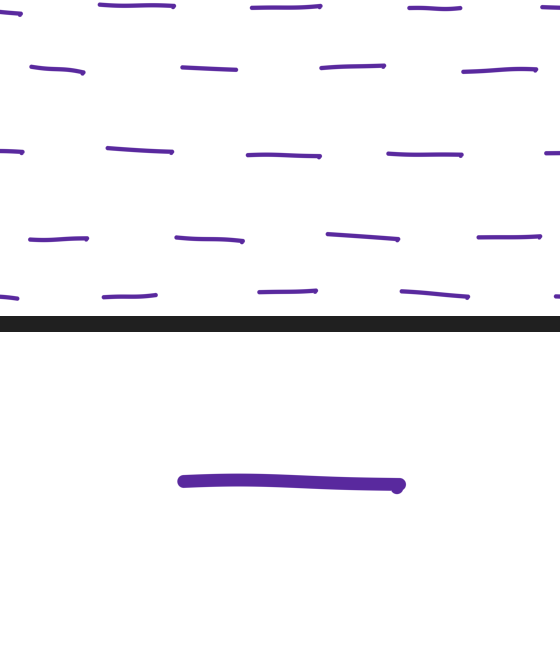
Top, the full canvas; bottom, a detail of the centre.
This pattern is drawn by a WebGL 2 fragment shader. Its source:

```glsl
#version 300 es
precision highp float;
// Staggered rows of short, hand-drawn purple dashes on white.

uniform vec2 u_resolution;
out vec4 fragColor;

const vec3 PAPER = vec3(1.0);
const vec3 INK = vec3(0.35, 0.16, 0.62);

// Lengths are fractions of the canvas height.
const int ROW_COUNT = 5;
const float ROW_HEIGHTS[ROW_COUNT] = float[ROW_COUNT](0.067, 0.250, 0.516, 0.780, 0.974);
const float SPACING = 0.470;
const float FIRST_CENTER = -0.046;
const float PEN_RADIUS = 0.0068;

float hash(vec2 p) {
    return fract(sin(dot(p, vec2(127.1, 311.7))) * 43758.5453);
}

// Random value in -1..1 for one property of a dash.
float vary(vec2 id, float property) {
    return 2.0 * hash(id + property * vec2(7.3, 3.9)) - 1.0;
}

// Height of the pen path; t runs from -1 to 1 along the dash.
float penPath(float t, float tilt, float bow, float wave) {
    return tilt * t + bow * (0.5 - t * t) + wave * sin(3.14159 * t);
}

// Distance to a round-capped wavy dash, with an optional hook at its right end.
float dashDistance(vec2 p, float halfLength, float tilt, float bow, float wave, float hook) {
    float t = clamp(p.x / halfLength, -1.0, 1.0);
    vec2 nearest = vec2(t * halfLength, penPath(t, tilt, bow, wave));
    vec2 tail = vec2(halfLength, penPath(1.0, tilt, bow, wave));
    vec2 hookCenter = tail + hook * PEN_RADIUS * vec2(-0.4, -0.5);
    return min(length(p - nearest), length(p - hookCenter)) - PEN_RADIUS;
}

// Distance to the closest dash of one row.
float rowDistance(vec2 p, float row, float height) {
    float start = FIRST_CENTER + 0.5 * SPACING * mod(row, 2.0);
    float column = floor((p.x - start) / SPACING + 0.5);
    vec2 id = vec2(column + 11.0, row + 5.0);

    vec2 center = vec2(start + column * SPACING, height);
    center += vec2(0.020 * vary(id, 1.0), 0.011 * vary(id, 2.0));

    float halfLength = 0.101 + 0.021 * vary(id, 3.0);
    float tilt = -0.003 + 0.007 * vary(id, 4.0);
    float bow = 0.003 * vary(id, 5.0);
    float wave = 0.002 * vary(id, 6.0);
    float hook = step(-0.2, vary(id, 7.0));
    return dashDistance(p - center, halfLength, tilt, bow, wave, hook);
}

void main() {
    vec2 p = gl_FragCoord.xy / u_resolution.y;
    float pixel = 1.0 / u_resolution.y;

    float d = 1.0;
    for (int i = 0; i < ROW_COUNT; i++) {
        d = min(d, rowDistance(p, float(i), ROW_HEIGHTS[i]));
    }

    float ink = 1.0 - smoothstep(-0.75 * pixel, 0.75 * pixel, d);
    fragColor = vec4(mix(PAPER, INK, ink), 1.0);
}
```
